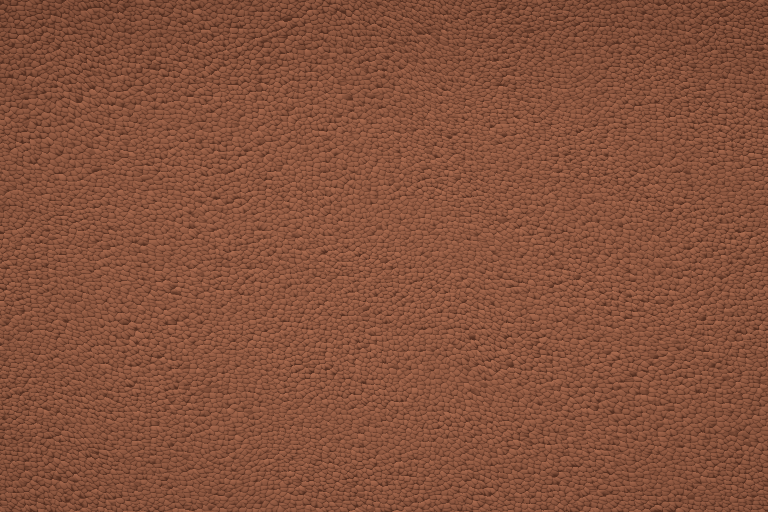
This texture is drawn by a Shadertoy shader. Its source:

```glsl
// Brown pebbled leather with wavy creases and softly darkened borders

vec2 hash2(vec2 p) {
    vec2 k = vec2(dot(p, vec2(127.1, 311.7)), dot(p, vec2(269.5, 183.3)));
    return fract(sin(k) * 43758.5453);
}

float noise(vec2 p) {
    vec2 i = floor(p), f = fract(p);
    f = f * f * (3.0 - 2.0 * f);
    float low = mix(hash2(i).x, hash2(i + vec2(1, 0)).x, f.x);
    float high = mix(hash2(i + vec2(0, 1)).x, hash2(i + vec2(1, 1)).x, f.x);
    return mix(low, high, f.y);
}

// Bends the hide so that grain rows drift and sag to the right
vec2 flow(vec2 p) {
    p.y += 0.18 * p.x;
    float sway = noise(p * vec2(3.2, 1.6) + 17.0) - 0.5;
    float ripple = noise(p * vec2(9.0, 6.0) + 47.0) - 0.5;
    float stretch = noise(p * vec2(2.0, 4.0) + 3.0) - 0.5;
    return p + vec2(0.05 * stretch, 0.1 * sway + 0.02 * ripple);
}

// Pebble relief: furrows shadowed below each pebble, lit rims above
float pebbles(vec2 q) {
    q += 0.35 * vec2(noise(q * 1.6), noise(q * 1.6 + 29.0));
    vec2 cell = floor(q), nearestOffset = vec2(0), nearestId = vec2(0);
    float nearest = 9.0, second = 9.0;
    for (int y = -1; y <= 1; y++) {
        for (int x = -1; x <= 1; x++) {
            vec2 id = cell + vec2(x, y);
            vec2 offset = q - id - 0.04 - 0.92 * hash2(id);
            float d = length(offset);
            if (d < nearest) {
                second = nearest;
                nearest = d;
                nearestOffset = offset;
                nearestId = id;
            } else {
                second = min(second, d);
            }
        }
    }
    float furrow = 1.0 - smoothstep(0.0, 0.4, second - nearest);
    float flank = dot(nearestOffset, vec2(-0.35, 0.9));
    float tint = hash2(nearestId + 7.0).y - 0.5;
    return 0.22 - furrow * (0.62 - 0.75 * flank) + 0.72 * flank + 0.12 * tint;
}

// Long thin wrinkles that come and go along the flow
float wrinkles(vec2 p) {
    float row = p.y * 9.0 + 1.3 * noise(p * vec2(5.0, 3.0) + 5.0);
    float ridge = abs(fract(row) - 0.5);
    float presence = smoothstep(0.5, 0.8, noise(vec2(p.x * 4.0, floor(row) * 3.7) + 60.0));
    return presence * (1.0 - smoothstep(0.0, 0.045, ridge));
}

float leatherTone(vec2 uv) {
    vec2 p = flow(vec2(uv.x * iResolution.x / iResolution.y, uv.y));
    float depth = 0.87 + 0.26 * noise(p * vec2(7.0, 22.0) + 80.0);
    float tone = 0.72 + depth * pebbles(p * vec2(82, 122));
    tone -= 0.22 * wrinkles(p);

    // Light falls off toward the corners and the upper border
    vec2 c = uv - 0.5;
    return tone - 0.75 * dot(c, c) - 0.16 * smoothstep(0.75, 1.0, uv.y);
}

void mainImage(out vec4 fragColor, in vec2 fragCoord) {
    // Four samples per pixel keep the small furrows smooth
    float tone = 0.0;
    for (int i = 0; i < 4; i++) {
        vec2 shift = vec2(i % 2, i / 2) * 0.5 - 0.25;
        tone += 0.25 * leatherTone((fragCoord + shift) / iResolution.xy);
    }
    vec3 furrowBrown = vec3(0.42, 0.25, 0.18);
    vec3 litTan = vec3(0.61, 0.38, 0.28);
    vec3 color = mix(furrowBrown, litTan, clamp(tone, -0.5, 1.3));
    fragColor = vec4(color, 1.0);
}
```
